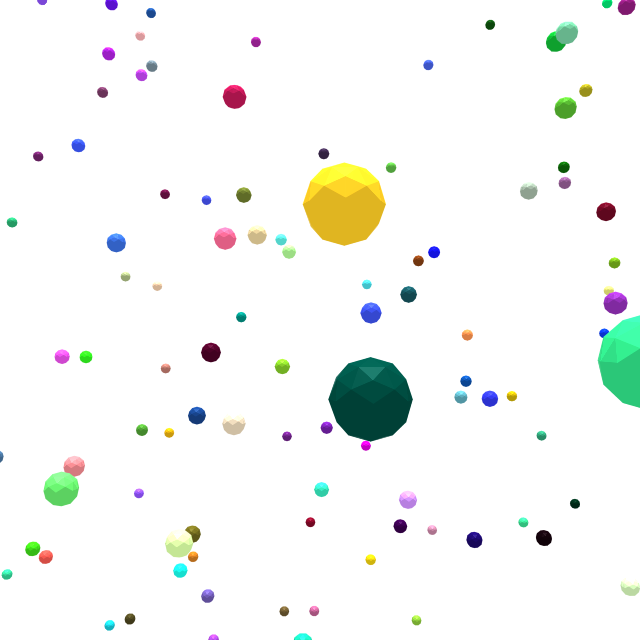
This background is drawn by a three.js fragment shader. Its source:

```glsl
// Faceted balls of many colours scattered on white, lit from above.
varying vec2 vUv;

vec3 hash3(float seed) {
  vec3 p = fract(seed * vec3(0.1031, 0.1030, 0.0973));
  p += dot(p, p.yzx + 33.33);
  return fract((p.xxy + p.yzz) * p.zyx);
}

// Distance to a facet plane and its two cyclic copies.
float facetTrio(vec3 p, vec3 n, float offset) {
  return max(max(dot(p, n), dot(p, n.yzx)), dot(p, n.zxy)) - offset;
}

// Icosahedron subdivided once: 80 facets, folded into one octant.
float polyhedron(vec3 p) {
  p = abs(p);
  float d = facetTrio(p, vec3(0.5774), 0.9342);
  d = max(d, facetTrio(p, vec3(0.3569, 0.0, 0.9342), 0.9342));
  d = max(d, facetTrio(p, vec3(0.3151, 0.5832, 0.7487), 0.9435));
  d = max(d, facetTrio(p, vec3(0.1948, 0.2680, 0.9433), 0.9435));
  return max(d, facetTrio(p, vec3(0.6284, 0.0, 0.7779), 0.9435));
}

// Central differences; the step width softens the edges between facets.
vec3 facetNormal(vec3 p, float width) {
  vec2 e = vec2(width, 0.0);
  return normalize(vec3(
    polyhedron(p + e.xyy) - polyhedron(p - e.xyy),
    polyhedron(p + e.yxy) - polyhedron(p - e.yxy),
    polyhedron(p + e.yyx) - polyhedron(p - e.yyx)));
}

void paintBall(inout vec3 colour, vec2 centre, float radius, vec3 tint) {
  vec2 local = (vUv - centre) / radius;
  if (dot(local, local) > 1.7) return;

  // March the perspective ray, keeping its closest point to the ball.
  vec3 ray = normalize(vec3(vUv - 0.5, -1.2));
  vec3 p = vec3(local, 0.0) - 1.3 * ray;
  vec3 hit = p;
  float closest = 10.0;
  for (int i = 0; i < 28; i++) {
    float d = polyhedron(p);
    if (d < closest) {
      closest = d;
      hit = p;
    }
    p += ray * d;
  }

  // Ambient, overhead diffuse and a faint highlight.
  vec3 n = facetNormal(hit, 0.0008 / radius);
  vec3 halfway = normalize(vec3(0.0, 1.0, 0.0) - ray);
  float highlight = 0.13 * pow(max(dot(n, halfway), 0.0), 30.0);
  vec3 shade = min(tint * (1.0 + 0.65 * max(n.y, 0.0)) + highlight, 1.0);
  colour = mix(shade, colour, smoothstep(0.0, 0.002, closest * radius));
}

void main() {
  vec3 colour = vec3(1.0);

  // Small balls, from far to near.
  for (int i = 0; i < 96; i++) {
    float id = float(i);
    float nearness = id / 95.0;
    vec2 centre = hash3(id + 17.0).xy * 1.02 - 0.01;
    float radius = 0.0066 + 0.011 * nearness * nearness * nearness;
    paintBall(colour, centre, radius, 0.88 * hash3(id + 241.0));
  }

  // Large balls in front.
  paintBall(colour, vec2(0.280, 0.151), 0.021, vec3(0.77, 0.90, 0.58));
  paintBall(colour, vec2(0.096, 0.236), 0.026, vec3(0.36, 0.82, 0.38));
  paintBall(colour, vec2(0.538, 0.681), 0.064, vec3(0.88, 0.71, 0.13));
  paintBall(colour, vec2(0.579, 0.376), 0.065, vec3(0.00, 0.25, 0.21));
  paintBall(colour, vec2(1.013, 0.435), 0.075, vec3(0.17, 0.78, 0.47));

  gl_FragColor = vec4(colour, 1.0);
}
```
